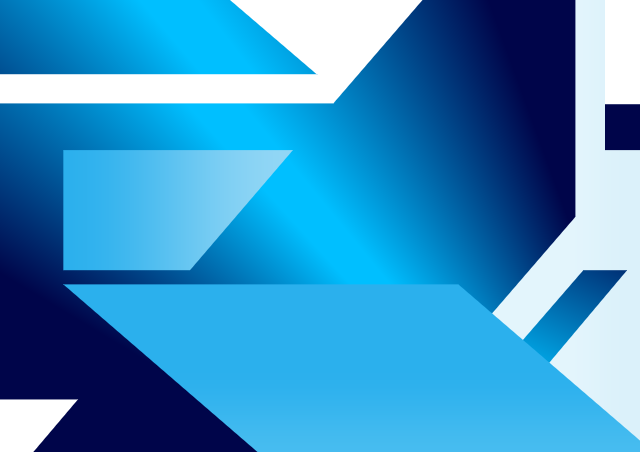
A Shadertoy shader for this background:

```glsl
const vec2 CANVAS = vec2(7.68, 5.42);
const vec3 NAVY = vec3(0.0, 0.02, 0.29);
const vec3 CYAN = vec3(0.0, 0.75, 1.0);
const vec3 SKY = vec3(0.17, 0.69, 0.93);
const vec3 WHITE = vec3(1.0);

// Coverage of a shape with level ends; each pair holds bottom and top values.
float trapezoid(vec2 p, vec2 level, vec2 left, vec2 right) {
    float height = level.y - level.x;
    float t = (p.y - level.x) / height;
    vec2 slope = vec2(left.y - left.x, right.y - right.x) / height;
    float dLeft = (mix(left.x, left.y, t) - p.x) / length(vec2(1.0, slope.x));
    float dRight = (p.x - mix(right.x, right.y, t)) / length(vec2(1.0, slope.y));
    float dLevel = max(level.x - p.y, p.y - level.y);
    float d = max(dLevel, max(dLeft, dRight));
    return clamp(0.5 - d * iResolution.y / CANVAS.y, 0.0, 1.0);
}

// Bright beam narrowing towards a pivot beyond the lower right corner.
vec3 beam(vec2 p, float center, float leftWidth, float rightWidth) {
    float angle = degrees(atan(p.y + 3.28, 9.03 - p.x)) - center;
    float falloff = abs(angle) / (angle < 0.0 ? leftWidth : rightWidth);
    return mix(CYAN, NAVY, clamp(falloff * 1.08 - 0.08, 0.0, 1.0));
}

void mainImage(out vec4 fragColor, in vec2 fragCoord) {
    vec2 p = fragCoord / iResolution.xy * CANVAS;
    vec3 color = beam(p, 49.0, 18.0, 21.0);

    // White cuts and the upper blue strip
    color = mix(color, WHITE, trapezoid(p, vec2(4.18, 5.42), vec2(-1.0), vec2(4.0, 5.07)));
    vec3 strip = beam(p, 51.0, 16.0, 21.0);
    color = mix(color, strip, trapezoid(p, vec2(4.53, 5.42), vec2(-1.0), vec2(3.8, 2.76)));
    color = mix(color, WHITE, trapezoid(p, vec2(0.0, 0.63), vec2(-1.0), vec2(0.4, 0.935)));

    // Pale bent ribbon on the right
    vec3 pale = mix(vec3(0.89, 0.96, 0.99), vec3(0.86, 0.945, 0.98), smoothstep(6.8, 7.5, p.x));
    float ribbon = max(trapezoid(p, vec2(2.8, 5.42), vec2(6.905), vec2(8.0)),
                       trapezoid(p, vec2(0.0, 2.82), vec2(4.47, 6.905), vec2(8.0)));
    color = mix(color, pale, ribbon);
    color = mix(color, WHITE, trapezoid(p, vec2(4.17, 5.42), vec2(7.26), vec2(8.0)));
    color = mix(color, NAVY, trapezoid(p, vec2(3.62, 4.17), vec2(7.26), vec2(8.0)));

    // Slanted blue bar
    float shade = clamp((p.y + 0.5 * p.x - 4.4) / 1.5, 0.0, 1.0);
    vec3 bar = mix(vec3(0.0, 0.62, 0.87), vec3(0.0, 0.2, 0.47), shade);
    color = mix(color, bar, trapezoid(p, vec2(0.0, 2.18), vec2(5.11, 7.0), vec2(5.69, 7.525)));

    // Lower slab and left panel
    vec3 slab = mix(vec3(0.28, 0.74, 0.94), SKY, smoothstep(-0.1, 1.0, p.y));
    color = mix(color, slab, trapezoid(p, vec2(0.0, 2.01), vec2(3.09, 0.76), vec2(7.84, 5.5)));
    vec3 panel = mix(SKY, vec3(0.57, 0.84, 0.96), smoothstep(0.7, 3.5, p.x));
    color = mix(color, panel, trapezoid(p, vec2(2.18, 3.62), vec2(0.76), vec2(2.28, 3.515)));

    fragColor = vec4(color, 1.0);
}
```
